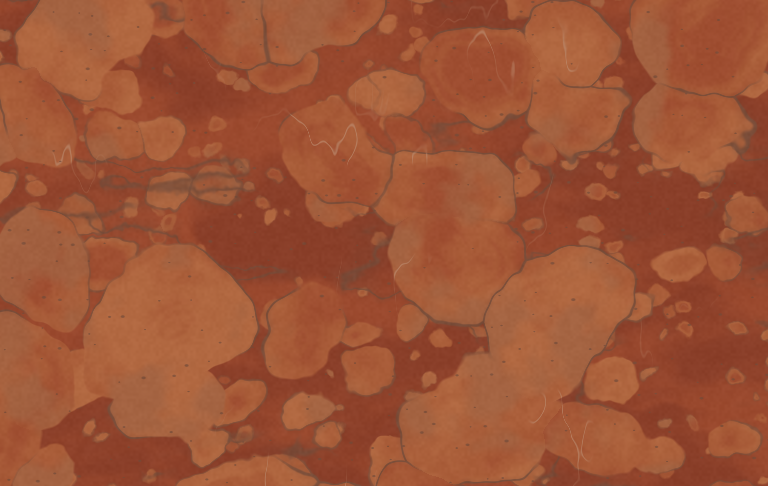
Reproduce this texture procedurally as a WebGL 2 fragment shader.

```glsl
#version 300 es
precision highp float;
// Red nodular limestone: pale clay nodules in a dark red matrix with grey seams.

uniform vec2 u_resolution;
out vec4 fragColor;

// Colours
const vec3 MATRIX_DARK = vec3(0.540, 0.245, 0.160);
const vec3 MATRIX_RED  = vec3(0.610, 0.290, 0.182);
const vec3 NODULE_RED  = vec3(0.620, 0.303, 0.190);
const vec3 NODULE_CLAY = vec3(0.660, 0.360, 0.220);
const vec3 NODULE_PALE = vec3(0.695, 0.408, 0.254);
const vec3 NODULE_DUN  = vec3(0.635, 0.390, 0.262);
const vec3 SEAM_GREY   = vec3(0.450, 0.295, 0.225);
const vec3 CALCITE     = vec3(0.730, 0.540, 0.430);

// Sizes, in canvas heights
const float LARGE_CELL  = 0.270;
const float MEDIUM_CELL = 0.130;
const float SMALL_CELL  = 0.048;
const float SEAM_WIDTH  = 0.0036;
const float HALO_WIDTH  = 0.013;
const float SPECK_CELL  = 0.034;
const float WARP        = 0.34;   // nodule distortion, in cells
const float GRAIN       = 0.022;

vec3 hash3(vec2 cell, float seed) {
    uvec3 v = uvec3(ivec3(vec3(cell, seed))) * 1664525u + 1013904223u;
    v.x += v.y * v.z; v.y += v.z * v.x; v.z += v.x * v.y;
    v ^= v >> 16u;
    v.x += v.y * v.z; v.y += v.z * v.x; v.z += v.x * v.y;
    return vec3(v) / float(0xffffffffu);
}

float noise(vec2 p, float seed) {
    vec2 i = floor(p), f = fract(p);
    f = f * f * (3.0 - 2.0 * f);
    float low  = mix(hash3(i, seed).x, hash3(i + vec2(1, 0), seed).x, f.x);
    float high = mix(hash3(i + vec2(0, 1), seed).x, hash3(i + vec2(1, 1), seed).x, f.x);
    return mix(low, high, f.y);
}

float fbm(vec2 p, float seed) {
    float sum = 0.0, weight = 0.533;
    for (int i = 0; i < 4; i++) {
        sum += weight * noise(p, seed);
        p = mat2(1.6, 1.2, -1.2, 1.6) * p + 3.7;
        weight *= 0.5;
    }
    return sum;
}

// Soft line where a field crosses one half
float contour(float field, float width) {
    return 1.0 - smoothstep(0.0, width, abs(field - 0.5));
}

// Paints one size of nodules over the colour; returns the inside coverage
float paintNodules(inout vec3 color, vec2 p, float cell, float presence,
                   vec2 radii, float seamStrength, float seed) {
    vec2 bend = vec2(fbm(p * 1.5 / cell, seed), fbm(p * 1.5 / cell, seed + 1.0)) - 0.5;
    vec2 q = p / cell + WARP * 1.5 * bend;
    vec2 home = floor(q);
    float nearest = 9.0, second = 9.0;
    vec3 traits = vec3(0.5);
    for (int y = -1; y <= 1; y++)
    for (int x = -1; x <= 1; x++) {
        vec2 id = home + vec2(x, y);
        vec3 place = hash3(id, seed + 2.0), look = hash3(id, seed + 3.0);
        if (look.x > presence) continue;
        vec2 offset = q - id - 0.5 - 0.75 * (place.xy - 0.5);
        float angle = (look.y - 0.5) * 1.6, c = cos(angle), s = sin(angle);
        offset = mat2(c, -s, s, c) * offset * vec2(0.88, 1.14);
        float d = length(offset) - mix(radii.x, radii.y, place.z);
        if (d < nearest) { second = nearest; nearest = d; traits = look; }
        else second = min(second, d);
    }
    float edge = nearest * cell, joint = (second - nearest) * 0.5 * cell;
    float soft = 0.0016 + 0.8 / u_resolution.y;
    float inside = 1.0 - smoothstep(-soft, soft, edge);

    // Body: mottled, with faint growth rings and sometimes a red core
    float mottle = fbm(p * 11.0, seed + 4.0);
    float rings = noise(vec2(edge * 75.0 + mottle * 2.0, traits.z * 50.0), seed + 5.0);
    float core = smoothstep(0.07, 0.22, -nearest + 0.25 * (mottle - 0.5))
               * smoothstep(0.45, 0.75, traits.z);
    float tone = 0.60 + 0.55 * (traits.y - 0.5) + 1.3 * (mottle - 0.5)
               + 0.22 * (rings - 0.5) - 0.45 * core;
    vec3 body = mix(NODULE_RED, NODULE_CLAY, smoothstep(0.0, 0.48, tone));
    body = mix(body, NODULE_PALE, smoothstep(0.45, 0.95, tone));
    body = mix(body, NODULE_DUN, 0.8 * smoothstep(0.54, 0.70, fbm(p * 6.0, seed + 6.0)));
    color = mix(color, body, inside);

    // Seams along rims and where nodules press together
    float gap = mix(abs(edge), min(abs(edge), joint), inside);
    float broken = smoothstep(0.30, 0.62, noise(p * 9.0, seed + 7.0));
    float seam = 1.0 - smoothstep(SEAM_WIDTH * 0.2, SEAM_WIDTH, gap);
    float halo = 1.0 - smoothstep(0.0, HALO_WIDTH, gap);
    color = mix(color, SEAM_GREY, seamStrength * broken * (0.75 * seam + 0.16 * halo));
    return inside;
}

void main() {
    vec2 p = gl_FragCoord.xy / u_resolution.y;

    // Streaked matrix
    float streak = fbm(p * vec2(3.5, 9.0) + 1.5 * fbm(p * 4.0, 1.0), 2.0);
    vec3 color = mix(MATRIX_DARK, MATRIX_RED, smoothstep(0.33, 0.72, streak));

    paintNodules(color, p, SMALL_CELL, 0.34, vec2(0.14, 0.42), 0.35, 10.0);
    paintNodules(color, p, MEDIUM_CELL, 0.58, vec2(0.22, 0.50), 0.65, 30.0);

    // Wandering, nearly level seams
    float level = fbm(p * vec2(1.7, 4.6) + 0.25 * fbm(p * 14.0, 3.0), 4.0);
    float gate = smoothstep(0.35, 0.6, noise(p * 5.0, 5.0));
    color = mix(color, SEAM_GREY, gate * (0.6 * contour(level, 0.013) + 0.16 * contour(level, 0.05)));

    float large = paintNodules(color, p, LARGE_CELL, 0.88, vec2(0.32, 0.58), 0.9, 50.0);

    // Short calcite veins
    float vein = contour(fbm(p * vec2(8.0, 3.5), 6.0), 0.010);
    float patches = smoothstep(0.64, 0.80, noise(p * 7.0, 7.0));
    color = mix(color, CALCITE, 0.65 * vein * patches * mix(0.3, 1.0, large));

    // Dark specks and fine grain
    vec2 speckId = floor(p / SPECK_CELL);
    vec3 speck = hash3(speckId, 8.0);
    float speckSize = mix(0.0015, 0.0042, speck.z * speck.z);
    vec2 toSpeck = (fract(p / SPECK_CELL) - 0.2 - 0.6 * speck.xy) * SPECK_CELL;
    float dark = 1.0 - smoothstep(speckSize * 0.4, speckSize + 0.001, length(toSpeck * vec2(0.8, 1.2)));
    color = mix(color, SEAM_GREY, 0.7 * dark * step(hash3(speckId, 9.0).x, 0.28));
    color += GRAIN * (noise(p * 170.0, 90.0) + fbm(p * 55.0, 91.0) - 1.0);

    fragColor = vec4(color, 1.0);
}
```
